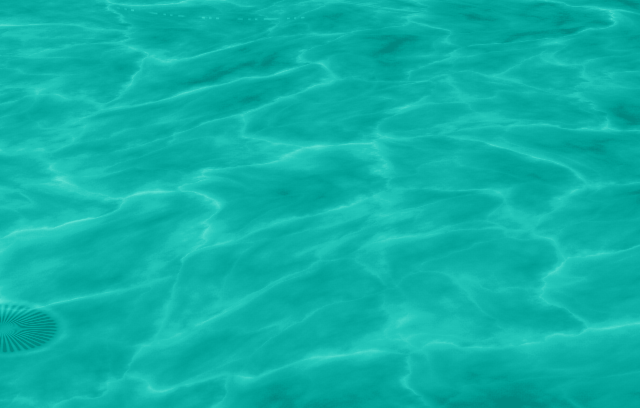
This texture is drawn by a Shadertoy shader. Its source:

```glsl
// Sunlit turquoise pool water seen at a slant: warped cellular borders give the
// soft broken caustic threads, cellular octaves the wisps and mottling, sines the
// slow swell. A ribbed floor drain and a few surface glints complete the scene.
#define CELLS vec2(2.3, 5.0)     // caustic cells per canvas height
#define TILT 0.20                // rise of the threads to the right
#define PERSPECTIVE 0.55         // shrinking of features toward the top
#define THREAD_GAIN 0.44
#define GLOW_GAIN 0.38
#define WISP_GAIN 0.95
#define MOTTLE_GAIN 0.62
#define SWELL_GAIN 0.075
#define GRAIN_GAIN 0.09
#define BASE_TONE 0.41
#define DRAIN_CENTER vec2(0.005, 0.195)
#define DRAIN_RADII vec2(0.165, 0.072)

const vec3 WATER[6] = vec3[6](
    vec3(0.00, 0.54, 0.51), vec3(0.00, 0.63, 0.59), vec3(0.03, 0.67, 0.63),
    vec3(0.07, 0.71, 0.67), vec3(0.14, 0.78, 0.73), vec3(0.34, 0.87, 0.81));

vec2 hash2(vec2 p) {
    p = vec2(dot(p, vec2(127.1, 311.7)), dot(p, vec2(269.5, 183.3)));
    return fract(sin(p) * 43758.55);
}

// Distances to the nearest and second nearest cell points
vec2 cellular(vec2 p) {
    vec2 cell = floor(p), f = fract(p), nearest = vec2(8.0);
    for (int y = -1; y <= 1; y++)
    for (int x = -1; x <= 1; x++) {
        vec2 o = vec2(x, y);
        float d = length(o + 0.1 + 0.8 * hash2(cell + o) - f);
        nearest = d < nearest.x ? vec2(d, nearest.x) : vec2(nearest.x, min(nearest.y, d));
    }
    return nearest;
}

// Layered sine warp that bends straight borders into flowing curves
vec2 warp(vec2 p) {
    float amp = 0.25, freq = 1.7;
    for (int i = 0; i < 5; i++) {
        p += amp * sin(freq * p.yx + vec2(1.3, 4.1) * float(i + 1));
        p = mat2(0.96, 0.28, -0.28, 0.96) * p;
        amp *= 0.50;
        freq *= 1.85;
    }
    return p;
}

float swell(vec2 p) {
    return sin(p.x * 1.9 + 1.4 * sin(p.y * 1.3)) + sin(p.y * 2.3 - p.x * 0.8 + 2.0);
}

float wisps(vec2 p) {
    float sum = 0.0, amp = 0.5;
    for (int i = 0; i < 5; i++) {
        sum += amp * (0.47 - cellular(p).x);
        p = mat2(0.9, 0.3, -0.3, 0.9) * p * 1.9 + 7.3;
        amp *= 0.62;
    }
    return sum;
}

// Soft core plus wide glow along the borders of the cells
float caustics(vec2 p, float sharpness) {
    vec2 d = cellular(p);
    float gap = d.y - d.x;
    return THREAD_GAIN * exp(-gap * sharpness) + GLOW_GAIN * (exp(-gap * 4.0) - 0.33);
}

float spot(vec2 p, vec2 center, vec2 size) {
    vec2 d = (p - center) / size;
    return exp(-dot(d, d));
}

// Tone change of the ribbed disc and its pale rim
float drain(vec2 p) {
    vec2 d = (p - DRAIN_CENTER) / DRAIN_RADII;
    float r = length(d);
    float ribs = sin(44.0 * atan(d.y, d.x + 0.0001) + 3.0 * r);
    float disc = smoothstep(0.86, 0.76, r) * smoothstep(0.08, 0.35, r);
    return disc * (0.28 * ribs - 0.30) + 0.30 * exp(-pow((r - 0.93) * 12.0, 2.0));
}

// Broken bright line on the surface near the top edge
float glints(vec2 p) {
    float curve = 0.953 + 0.25 * pow(p.x - 0.62, 2.0);
    float dashes = smoothstep(0.1, 0.8, sin(p.x * 210.0 + 3.0 * sin(p.x * 61.0)));
    float span = smoothstep(0.26, 0.32, p.x) * smoothstep(0.80, 0.74, p.x);
    return dashes * span * exp(-pow((p.y - curve) * 420.0, 2.0));
}

void mainImage(out vec4 fragColor, in vec2 fragCoord) {
    vec2 p = fragCoord / iResolution.y;

    // Slanted water plane
    float shrink = 1.0 + PERSPECTIVE * p.y * p.y;
    vec2 plane = vec2((p.x - 0.78) * shrink, p.y * shrink - TILT * p.x) * CELLS;
    vec2 flow = warp(plane + 3.7);

    // Wisps and mottling, which also fray the threads
    float mottle = wisps(plane * vec2(2.6, 2.2) + 0.6 * flow);
    vec2 frayed = flow + 0.16 * mottle;
    float patches = clamp(0.5 + 0.27 * swell(plane * 0.9 + 5.0) + 0.8 * mottle, 0.0, 1.0);

    // Threads fade in and out along their length
    float tone = BASE_TONE + SWELL_GAIN * swell(plane * 0.7);
    tone += caustics(frayed * 0.85, 15.0) * mix(0.3, 1.15, patches);
    tone += 0.45 * caustics(frayed * 1.5 + 9.0, 11.0) * (1.0 - 0.7 * patches);
    tone += WISP_GAIN * wisps(flow * vec2(1.1, 1.3) + 2.0) + MOTTLE_GAIN * mottle;

    // Broad light and shade
    tone += 0.28 * spot(p, vec2(0.0, 0.45), vec2(0.5, 0.3));
    tone -= 0.25 * spot(p, vec2(1.57, 1.0), vec2(0.5, 0.25));
    tone -= 0.28 * spot(p, vec2(0.95, 0.0), vec2(0.7, 0.08));

    // Details, fine grain and a soft limit on the brightest water
    tone += drain(p) + 0.5 * glints(p);
    tone += GRAIN_GAIN * (cellular(p * 190.0).x - 0.45);
    tone -= 0.5 * max(tone - 0.9, 0.0);

    vec3 color = WATER[0];
    for (int i = 1; i < 6; i++)
        color = mix(color, WATER[i], clamp(tone * 4.0 - float(i - 1), 0.0, 1.0));
    fragColor = vec4(color, 1.0);
}
```
